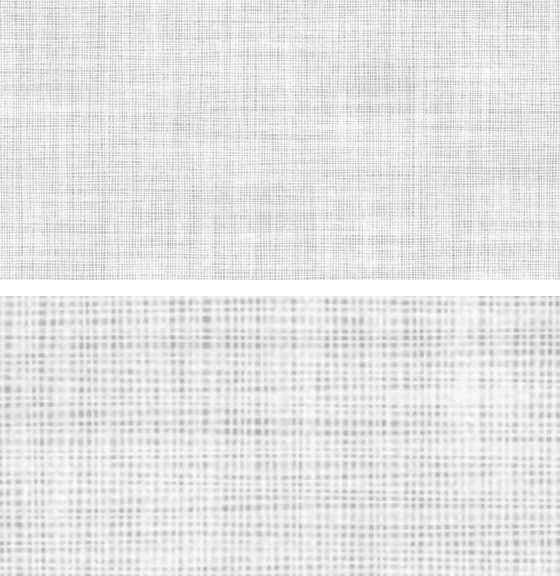
Top: the whole. Bottom: its middle third, enlarged.
Reproduce this texture procedurally as a WebGL 1 fragment shader.

```glsl
precision highp float;

uniform vec2 u_resolution;

#define THREADS 98.0      // threads per canvas height
#define WOBBLE 0.8        // unevenness of thread spacing
#define STREAK_FREQ 2.6   // slow change along a thread
#define SLUB_FREQ 28.0    // quick change along a thread
#define BAND_FREQ 31.0    // groups of tight or loose threads
#define SHEET 0.96        // brightness of the thread surface
#define HOLE_DEPTH 0.135  // darkening where both gaps cross
#define GROOVE_DEPTH 0.052 // darkening of a single gap
#define BAND_TONE 0.027   // brightness change of thread groups
#define GRAIN 0.05        // fine fibre noise

const float TAU = 6.2831853;

vec2 gradient(vec2 cell) {
  vec3 q = fract(cell.xyx * vec3(0.1031, 0.1030, 0.0973));
  q += dot(q, q.yzx + 33.33);
  float angle = TAU * fract((q.x + q.y) * q.z);
  return vec2(cos(angle), sin(angle));
}

// Gradient noise, roughly -0.7 to 0.7
float noise(vec2 p) {
  vec2 cell = floor(p);
  vec2 f = p - cell;
  vec2 w = f * f * f * (f * (f * 6.0 - 15.0) + 10.0);
  float a = dot(gradient(cell), f);
  float b = dot(gradient(cell + vec2(1.0, 0.0)), f - vec2(1.0, 0.0));
  float c = dot(gradient(cell + vec2(0.0, 1.0)), f - vec2(0.0, 1.0));
  float d = dot(gradient(cell + vec2(1.0, 1.0)), f - vec2(1.0, 1.0));
  return mix(mix(a, b, w.x), mix(c, d, w.x), w.y);
}

// Loose and tight groups of threads, long in the thread direction
float threadBand(float across, float along, float seed) {
  float group = noise(vec2(across * BAND_FREQ + seed, along * 1.7 + 7.3));
  float broad = noise(vec2(across * BAND_FREQ * 0.3 + seed, along * 1.3 + 3.7));
  return group + 0.35 * broad;
}

// Openness between parallel threads: 0 on a thread, up to 1 in a gap
float threadGap(float across, float along, float band, float seed) {
  float u = across * THREADS;
  u += WOBBLE * noise(vec2(u * 0.43 + seed, along * 2.5 + seed));
  float id = floor(u) + seed;

  // Width of this gap, varying from thread to thread and along it
  float streak = noise(vec2(id * 0.73, along * STREAK_FREQ + seed));
  float slub = noise(vec2(id * 1.37 + 51.0, along * SLUB_FREQ));
  float width = 0.86 + 0.9 * streak + 0.65 * slub + 0.4 * band;

  float profile = 0.5 - 0.5 * cos(TAU * u);
  return clamp(profile * width, 0.0, 1.0);
}

void main() {
  vec2 p = gl_FragCoord.xy / u_resolution.y;

  // Two crossing sets of threads
  float warpBand = threadBand(p.x, p.y, 13.4);
  float weftBand = threadBand(p.y, p.x, 167.6);
  float warp = threadGap(p.x, p.y, warpBand, 13.0);
  float weft = threadGap(p.y, p.x, weftBand, 167.0);

  float shade = SHEET - HOLE_DEPTH * warp * weft;
  shade -= GROOVE_DEPTH * (warp + weft);
  shade -= BAND_TONE * (0.8 * warpBand + weftBand);

  // Broad tone and fibre grain
  shade += 0.02 * noise(p * vec2(2.5, 4.0) + 40.0);
  shade += GRAIN * noise(p * THREADS * 1.37 + 90.0);

  gl_FragColor = vec4(vec3(min(shade, 0.97)), 1.0);
}
```
